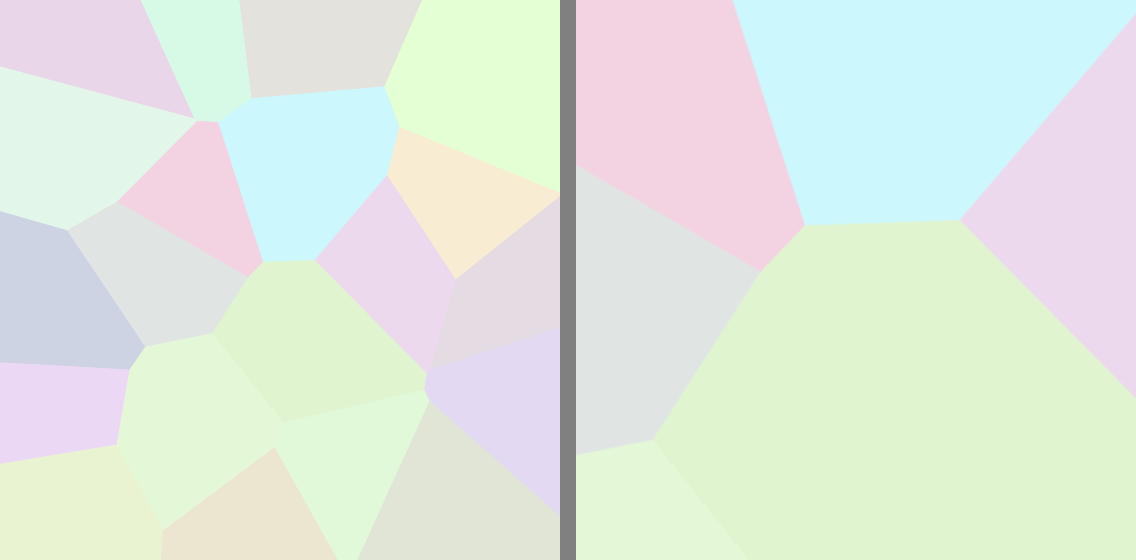
Left, the full canvas; right, a detail of the centre.
This pattern is drawn by a three.js fragment shader. Its source:

```glsl
// Flat pastel Voronoi mosaic of twenty irregular straight-edged cells.
varying vec2 vUv;

vec3 hash3(float n) {
  return fract(sin(n * vec3(12.9898, 78.233, 39.425) + vec3(1.7, 4.1, 2.3)) * 43758.5453);
}

// One site in each box of a 4 by 5 grid, so that every cell starts inside the canvas.
vec2 sitePosition(float id) {
  vec2 box = vec2(mod(id, 4.0), floor(id / 4.0 + 0.01));
  return (box + mix(vec2(0.03), vec2(0.97), hash3(id + 1.0).xy)) / vec2(4.0, 5.0);
}

// Shuffled rank picks a colour family; a small random shift varies the tint.
vec3 cellColor(float id) {
  float rank = mod(id * 7.0 + 0.5, 20.0);
  vec3 base = vec3(0.92, 0.92, 0.87);
  float spread = 0.055;
  if (rank > 8.0)  { base = vec3(0.93, 0.83, 0.92); spread = 0.04; }
  if (rank > 13.0) { base = vec3(0.89, 0.99, 0.83); spread = 0.02; }
  if (rank > 16.0) { base = vec3(0.85, 0.85, 0.86); spread = 0.045; }
  if (rank > 18.0) { base = vec3(0.80, 0.97, 0.99); spread = 0.0; }
  if (rank > 19.0) { base = vec3(0.84, 0.98, 0.90); }
  return clamp(base + spread * (2.0 * hash3(id + 31.0) - 1.0), 0.0, 1.0);
}

void main() {
  // Find the nearest and second nearest sites.
  float nearDist = 9.0, nextDist = 9.0;
  float nearId = 0.0, nextId = 0.0;
  for (int i = 0; i < 20; i++) {
    float id = float(i);
    float d = distance(vUv, sitePosition(id));
    if (d < nearDist) {
      nextDist = nearDist;
      nextId = nearId;
      nearDist = d;
      nearId = id;
    } else if (d < nextDist) {
      nextDist = d;
      nextId = id;
    }
  }

  // Distance to the shared border gives a thin smooth edge.
  float siteGap = distance(sitePosition(nearId), sitePosition(nextId));
  float border = (nextDist * nextDist - nearDist * nearDist) / (2.0 * max(siteGap, 0.0001));
  float inside = smoothstep(-0.0008, 0.0008, border);
  gl_FragColor = vec4(mix(cellColor(nextId), cellColor(nearId), inside), 1.0);
}
```
